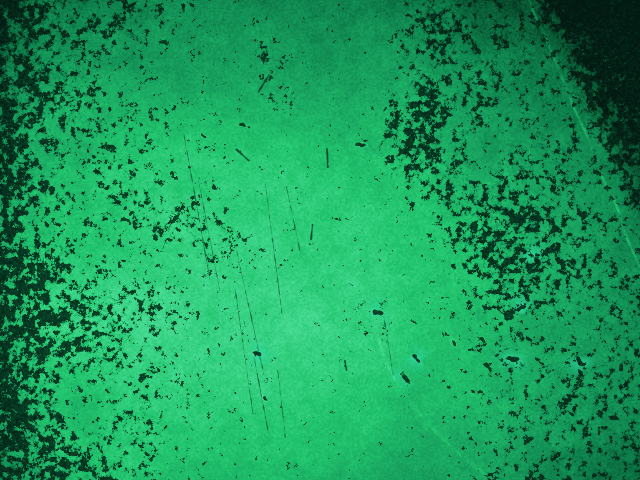
Reproduce this texture procedurally as a WebGL 1 fragment shader.

```glsl
precision highp float;
// Worn green painted metal: uneven light, flaked dark patches, scratches and chips.
uniform vec2 u_resolution;

const vec3 INK = vec3(0.01, 0.10, 0.07);
const vec3 DEEP = vec3(0.03, 0.31, 0.18);
const vec3 SHADE = vec3(0.05, 0.49, 0.29);
const vec3 MID = vec3(0.09, 0.63, 0.37);
const vec3 GREEN = vec3(0.13, 0.77, 0.43);
const vec3 PALE = vec3(0.28, 0.86, 0.58);
const vec3 CYAN = vec3(0.20, 0.87, 0.67);

float hash(vec2 p) {
  vec3 q = fract(p.xyx * 0.1031);
  q += dot(q, q.yzx + 33.33);
  return fract((q.x + q.y) * q.z);
}

vec2 hash2(float n) {
  return vec2(hash(vec2(n, 3.7)), hash(vec2(n, 41.3)));
}

float noise(vec2 p) {
  vec2 i = floor(p), f = fract(p);
  f = f * f * (3.0 - 2.0 * f);
  float low = mix(hash(i), hash(i + vec2(1, 0)), f.x);
  float high = mix(hash(i + vec2(0, 1)), hash(i + vec2(1, 1)), f.x);
  return mix(low, high, f.y);
}

float fbm(vec2 p, float gain) {
  float sum = 0.0, total = 0.0, weight = 1.0;
  for (int i = 0; i < 4; i++) {
    sum += weight * noise(p);
    total += weight;
    weight *= gain;
    p = mat2(1.6, 1.2, -1.2, 1.6) * p + 17.3;
  }
  return sum / total;
}

vec2 turn(vec2 p, float angle) {
  float c = cos(angle), s = sin(angle);
  return vec2(c * p.x + s * p.y, c * p.y - s * p.x);
}

// Soft elliptical region of wear
float wornPatch(vec2 p, vec2 centre, vec2 size, float angle) {
  vec2 q = turn(p - centre, angle) / size;
  return exp(-dot(q, q));
}

float segment(vec2 p, vec2 a, vec2 span) {
  float t = clamp(dot(p - a, span) / dot(span, span), 0.0, 1.0);
  return length(p - a - span * t);
}

float stroke(float dist, float width, float pixel) {
  return 1.0 - smoothstep(width - 0.5 * pixel, width + pixel, dist);
}

// Tone 0..5 runs from bare dark metal to the palest paint
vec3 paint(float tone) {
  vec3 c = mix(INK, DEEP, clamp(tone, 0.0, 1.0));
  c = mix(c, SHADE, clamp(tone - 1.0, 0.0, 1.0));
  c = mix(c, MID, clamp(tone - 2.0, 0.0, 1.0));
  c = mix(c, GREEN, clamp(tone - 3.0, 0.0, 1.0));
  return mix(c, PALE, clamp(tone - 4.0, 0.0, 1.0));
}

// Wear 0..1; side is the distance to the right of the slanted seam
float wearMap(vec2 p, float side) {
  float wear = 0.50 * exp(-p.x / 0.05) + 0.58 * smoothstep(0.66, 0.0, p.x);
  wear += 0.58 * wornPatch(p, vec2(0.88, 0.72), vec2(0.10, 0.11), 0.0);
  wear += 0.46 * wornPatch(p, vec2(1.02, 0.52), vec2(0.12, 0.20), 0.45);
  wear += 0.48 * wornPatch(p, vec2(0.94, 0.94), vec2(0.13, 0.16), 0.0);
  wear += 0.58 * wornPatch(p, vec2(0.57, 0.85), vec2(0.04, 0.09), 0.35);
  wear += 0.30 * wornPatch(p, vec2(0.26, 0.96), vec2(0.06, 0.04), 0.0);
  wear += 0.38 * wornPatch(p, vec2(0.43, 0.51), vec2(0.16, 0.05), -0.35);
  wear += 0.40 * wornPatch(p, vec2(0.77, 0.34), vec2(0.04, 0.04), 0.0);
  wear += 0.40 * smoothstep(0.82, 1.15, p.x);
  wear += 0.35 * smoothstep(0.0, 0.07, side) * smoothstep(0.4, 0.75, p.y);
  return wear;
}

void main() {
  vec2 p = gl_FragCoord.xy / u_resolution.y;
  float pixel = 1.0 / u_resolution.y;
  float cloud = fbm(p * 6.0, 0.6) - 0.5;
  float grain = noise(p * 290.0) - 0.5;
  float side = p.x - 1.10 - 0.42 * (1.0 - p.y) + 0.012 * (noise(p * 14.0) - 0.5);

  // Light falling off from the lower middle, with stained paint
  vec2 d = p - vec2(0.46, 0.38);
  float tone = 4.5 - 2.9 * d.x * d.x - 6.0 * d.y * d.y + 0.9 * cloud;
  tone += 0.6 * grain + 0.8 * (fbm(p * 38.0, 0.7) - 0.5);
  tone -= 0.9 * smoothstep(0.0, 0.08, side) * smoothstep(0.35, 0.7, p.y);
  tone -= 0.9 * exp(-p.x / 0.05);

  // Flaked specks, with half-worn paint around them
  float wear = wearMap(p, side);
  wear = min(wear * (1.0 + 1.7 * cloud), 1.0);
  float flakes = fbm(p * 92.0, 0.65) - 0.79 + 0.37 * wear;
  float bare = smoothstep(-0.045, 0.055, flakes);
  float rough = smoothstep(0.15, 0.7, wear);
  tone -= rough * (0.9 * smoothstep(-0.16, 0.0, flakes) - 0.25);

  // Pale seam and curved scuff
  float broken = 0.25 + 0.75 * smoothstep(0.25, 0.75, noise(p * 60.0));
  float seam = stroke(abs(side), 0.0012, 2.0 * pixel) * smoothstep(0.4, 0.5, p.y);
  float drop = 0.36 - p.y;
  float bend = abs(p.x - 0.78 - 1.9 * drop * drop) / sqrt(1.0 + 14.4 * drop * drop);
  float scuff = stroke(bend + 0.006 * (noise(p * 60.0) - 0.5), 0.002, 2.0 * pixel);
  scuff *= smoothstep(0.0, 0.05, drop);
  tone += broken * (1.5 * seam + 0.8 * scuff);

  // Long steep hairline scratches, then short gouges
  for (int i = 0; i < 15; i++) {
    float n = float(i);
    vec2 r = hash2(n + 5.0), s = hash2(n + 61.0);
    float isLong = step(n, 8.5);
    vec2 start = vec2(0.38 + 0.45 * r.x, 0.2 + 0.78 * r.y);
    float angle = mix(1.6 * s.x - 0.7, 0.08 + 0.14 * s.x, isLong);
    float reach = mix(0.012 + 0.03 * s.y, 0.12 + 0.22 * s.y, isLong);
    float dist = segment(p, start, reach * vec2(sin(angle), -cos(angle)));
    dist += 0.0016 * (noise(p * 120.0 + n) - 0.5);
    float gaps = 0.35 + 0.65 * smoothstep(0.2, 0.7, noise(p * 110.0 + n));
    float line = stroke(dist, mix(0.0012, 0.0001, isLong), pixel);
    bare = max(bare, line * mix(0.9, 0.8 * gaps, isLong));
  }

  // Ragged chips, some with a cyan halo and a pale rim
  float halo = 0.0;
  for (int i = 0; i < 16; i++) {
    float n = float(i);
    vec2 r = hash2(n + 113.0), s = hash2(n + 207.0);
    vec2 q = p - vec2(0.36 + 0.85 * r.x, 0.02 + 0.95 * r.y);
    float size = 0.0025 + 0.005 * s.x * s.x;
    float radius = length(turn(q, 0.6 - 1.6 * s.y) * vec2(0.6, 1.5));
    radius += 0.009 * (noise(p * 150.0 + n) - 0.5);
    float glow = exp(-dot(q, q) / 0.0005) * step(0.62, s.x);
    halo = max(halo, glow * smoothstep(0.25, 0.6, noise(p * 45.0 + n)));
    tone += 0.5 * stroke(abs(radius - size - 0.002), 0.001, pixel);
    bare = max(bare, stroke(radius, size, pixel));
  }

  vec3 color = mix(paint(tone), CYAN, 0.6 * halo);
  vec3 metal = paint(0.1 + 0.11 * max(tone, 0.0) + 0.5 * grain);
  gl_FragColor = vec4(mix(color, metal, 0.94 * bare), 1.0);
}
```
